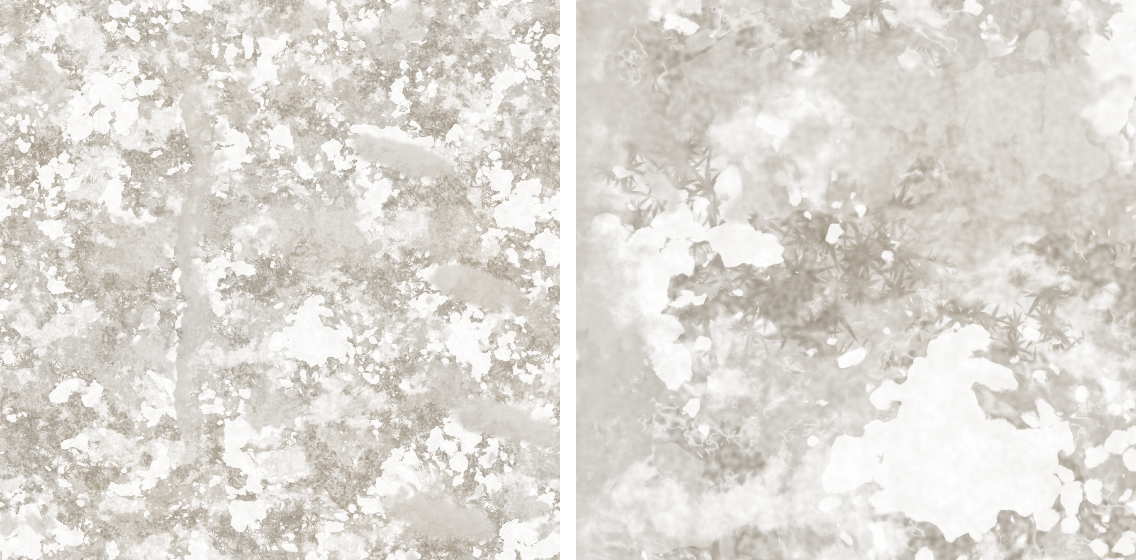
Left: the whole. Right: its middle third, enlarged.
Give the GLSL for this texture, as a three.js fragment shader.

```glsl
// Weathered pale stone: grainy patches, chalk flakes, lichen needles and washed smears; tiles.
varying vec2 vUv;

const float TAU = 6.2831853;
const float BASE_TONE = 0.825;
const float PATCH_TONE = 0.755;
const float CHALK_TONE = 0.945;
const float FLAKE_TONE = 0.988;
const float NEEDLE_TONE = 0.66;
const float HAZE_TONE = 0.825;
const float SMEAR_TONE = 0.842;
const vec3 WARM_FALLOFF = vec3(0.0, 0.11, 0.28); // loss of green and blue in darker tones
const float GRAIN = 0.12;
const float EDGE = 0.0016;
const float BAND_X = 0.325;
const int SMEARS = 4;

vec2 hash2(vec2 cell, float seed) {
  vec3 q = fract(cell.xyx * vec3(0.1031, 0.1030, 0.0973) + seed * vec3(0.137, 0.311, 0.523));
  q += dot(q, q.yzx + 33.33);
  return fract((q.xx + q.yz) * q.zy);
}

vec2 wrapCell(vec2 cell, vec2 n) { return floor(mod(cell + 0.5, n)); }

float corner(vec2 cell, vec2 f, vec2 n, float seed) {
  float a = TAU * hash2(wrapCell(cell, n), seed).x;
  return dot(vec2(cos(a), sin(a)), f);
}

// Gradient noise with n whole cells across the tile
float gnoise(vec2 p, vec2 n, float seed) {
  vec2 i = floor(p * n), f = fract(p * n), o = vec2(1.0, 0.0);
  vec2 u = f * f * f * (f * (f * 6.0 - 15.0) + 10.0);
  return mix(mix(corner(i, f, n, seed), corner(i + o, f - o, n, seed), u.x),
             mix(corner(i + o.yx, f - o.yx, n, seed), corner(i + 1.0, f - 1.0, n, seed), u.x), u.y);
}

float fbm(vec2 p, vec2 n, float seed) {
  float sum = 0.0, amp = 1.0;
  for (int k = 0; k < 5; k++) {
    sum += amp * gnoise(p, n, seed + float(k));
    n *= 2.0;
    amp *= 0.6;
  }
  return sum;
}

// Rounded flakes that merge where the cluster value is high
float flakes(vec2 p, float n, float cluster, float seed) {
  vec2 i = floor(p * n), f = fract(p * n);
  float d = 1.0;
  for (int y = -1; y <= 1; y++)
    for (int x = -1; x <= 1; x++) {
      vec2 o = vec2(float(x), float(y));
      vec2 c = wrapCell(i + o, vec2(n));
      float radius = 0.74 * cluster * hash2(c, seed + 7.0).x;
      d = min(d, length(o + hash2(c, seed) - f) - radius);
    }
  return 1.0 - smoothstep(-EDGE * n, EDGE * n * 0.3, d);
}

// Tufts of tapering needles with uneven lengths and angles
float needles(vec2 p, float n, float seed) {
  vec2 i = floor(p * n), f = fract(p * n);
  float cover = 0.0;
  for (int y = -1; y <= 1; y++)
    for (int x = -1; x <= 1; x++) {
      vec2 o = vec2(float(x), float(y));
      vec2 c = wrapCell(i + o, vec2(n));
      vec2 d = f - o - hash2(c, seed);
      float spikes = 8.0 + floor(5.0 * hash2(c, seed + 3.0).x);
      float turn = (atan(d.y, d.x) / TAU + 0.5) * spikes;
      vec2 ray = hash2(c + mod(floor(turn), spikes), seed + 5.0);
      float reach = 0.25 + 0.7 * ray.x;
      float r = length(d);
      float side = abs(fract(turn) - 0.3 - 0.4 * ray.y) * r * TAU / spikes;
      float width = 0.11 * (1.0 - r / reach);
      cover = max(cover, smoothstep(-EDGE * n * 0.5, EDGE * n * 0.5, width - side) * step(r, reach));
    }
  return cover;
}

void main() {
  vec2 uv = vUv;
  vec2 p = uv + 0.015 * vec2(fbm(uv, vec2(6.0), 1.0), fbm(uv, vec2(6.0), 11.0));
  float fine = fbm(p, vec2(48.0), 21.0);
  float grain = gnoise(uv, vec2(230.0), 31.0) + 0.8 * gnoise(uv, vec2(140.0), 32.0);

  // Mottled ground and crisp grainy brown patches
  float tone = BASE_TONE + 0.06 * fbm(p, vec2(9.0), 41.0) + 0.06 * fine + 0.04 * grain;
  float worn = smoothstep(0.06, 0.13, fbm(p, vec2(11.0, 13.0), 51.0) + 0.08 * fine);
  tone = mix(tone, PATCH_TONE + GRAIN * grain + 0.05 * fine, worn);

  // Crumbly chalk bloom and thin pale fibres
  float chalk = smoothstep(-0.02, 0.28, fbm(p, vec2(9.0, 13.0), 61.0) + 0.3 * fine);
  tone = mix(tone, CHALK_TONE + 0.06 * fine + 0.03 * grain, 0.9 * chalk);
  float vein = 1.0 - smoothstep(0.0, 0.06, abs(fbm(p, vec2(9.0, 11.0), 71.0)));
  vein = max(vein, 1.0 - smoothstep(0.0, 0.09, abs(fbm(p, vec2(27.0), 81.0))));
  tone = mix(tone, 0.955, 0.7 * vein * smoothstep(-0.25, 0.25, fine));

  // Lichen in loose colonies
  float colony = smoothstep(0.1, 0.25, fbm(uv, vec2(6.0, 9.0), 91.0) + 0.15 * fine);
  float lichen = max(needles(uv, 37.0, 101.0), 0.85 * needles(uv, 53.0, 111.0));
  tone = mix(tone, NEEDLE_TONE + 0.2 * max(fine, 0.0) + 0.06 * grain, 0.75 * lichen * colony);

  // Sharp white flakes in three sizes
  vec2 q = p + 0.005 * vec2(fine, fbm(uv, vec2(40.0), 121.0));
  float cluster = smoothstep(-0.3, 0.5, fbm(p, vec2(8.0, 9.0), 131.0));
  float flake = max(flakes(q, 21.0, cluster, 141.0), flakes(q, 38.0, cluster, 151.0));
  flake = max(flake, flakes(q, 68.0, cluster, 161.0));
  tone = mix(tone, FLAKE_TONE + 0.02 * fine, 0.94 * flake);

  // Washed haze with a ragged rim
  float haze = smoothstep(0.26, 0.42, fbm(p, vec2(6.0), 171.0));
  tone = mix(tone, HAZE_TONE + 0.03 * fine + 0.035 * grain, 0.7 * haze);

  // Upright band: crisp shaded left edge, soft right side
  float across = uv.x - BAND_X - 0.03 * fbm(vec2(0.13, uv.y), vec2(4.0, 6.0), 181.0);
  float span = smoothstep(0.12, 0.28, uv.y) * (1.0 - smoothstep(0.8, 0.92, uv.y));
  float band = smoothstep(0.0, 0.005, across) * (1.0 - smoothstep(0.02, 0.065, across + 0.03 * fine));
  float shade = 0.06 * exp(-max(across, 0.0) * 130.0);
  tone = mix(tone, SMEAR_TONE - shade + 0.025 * fine, 0.85 * band * span);

  // Slanted smears on the right
  for (int k = 0; k < SMEARS; k++) {
    float id = float(k);
    vec2 h = hash2(vec2(id, 3.0), 191.0);
    vec2 d = fract(uv - vec2(0.72 + 0.22 * h.x, (id + 0.2 + 0.6 * h.y) / 5.0) + 0.5) - 0.5;
    d.y += 0.25 * d.x;
    float rim = length(d / vec2(0.1, 0.032)) + 0.5 * fbm(uv, vec2(9.0), 201.0);
    tone = mix(tone, SMEAR_TONE + 0.8 * d.y + 0.02 * fine, 0.85 * (1.0 - smoothstep(0.75, 1.1, rim)));
  }

  // Darker tones turn warmer
  tone = clamp(tone + 0.012 * grain, 0.58, 0.995);
  float warmth = 1.0 + 0.5 * gnoise(uv, vec2(4.0), 211.0);
  gl_FragColor = vec4(vec3(tone) - WARM_FALLOFF * (1.0 - tone) * warmth, 1.0);
}
```
